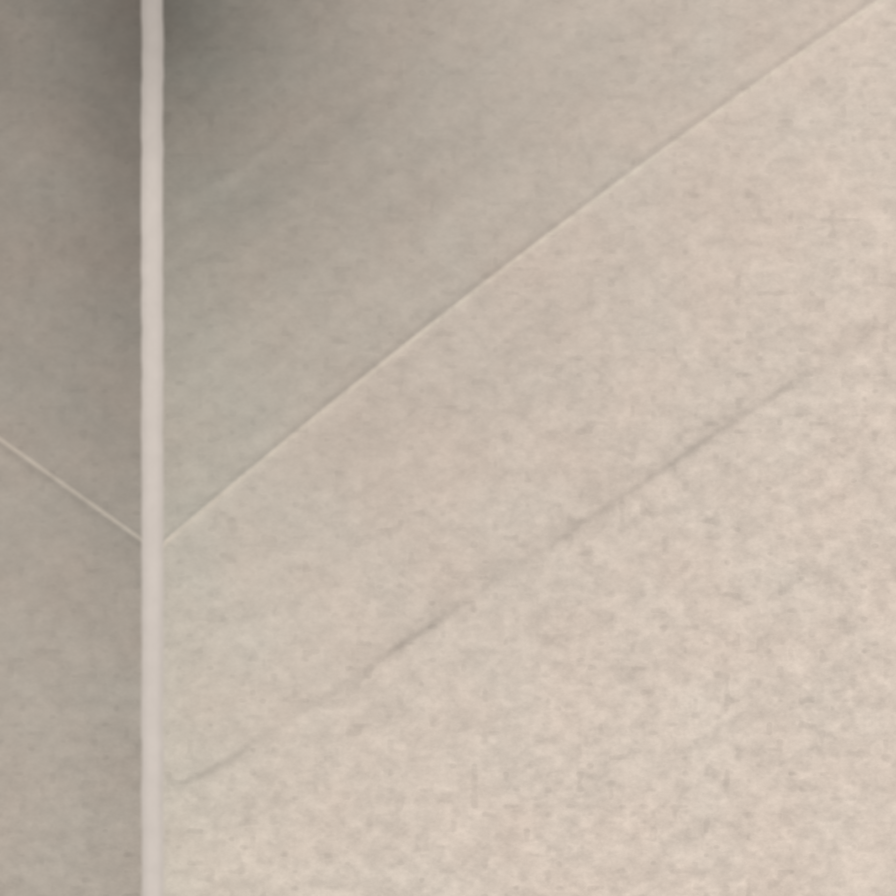
Write a Shadertoy shader that draws this texture.

```glsl
// Stone wall tiles meeting at an inner corner, with pale grout and a shaded upper corner.

const vec3 STONE_TINT = vec3(1.0, 0.932, 0.868);
const vec3 COOL_TINT = vec3(0.985, 0.943, 0.875);
const vec3 GROUT_COLOR = vec3(0.815, 0.775, 0.740);
const vec3 JOINT_COLOR = vec3(0.845, 0.797, 0.735);
const float CORNER_X = 0.1700;
const float GROUT_HALF_WIDTH = 0.0122;
const float JOINT_HALF_WIDTH = 0.0026;
const float JOINT_BEND = 0.075;
const float CREASE_SLOPE = 0.675;
const float SHADE_DARK = 0.465;
const float SHADE_RANGE = 0.390;
const float SHADE_REACH = 0.32;
const float GRAIN_AMOUNT = 0.165;

float hash(vec2 p) {
    vec3 q = fract(vec3(p.xyx) * 0.1031);
    q += dot(q, q.yzx + 33.33);
    return fract((q.x + q.y) * q.z);
}

float noise(vec2 p) {
    vec2 i = floor(p), f = fract(p);
    f = f * f * (3.0 - 2.0 * f);
    return mix(mix(hash(i), hash(i + vec2(1, 0)), f.x),
               mix(hash(i + vec2(0, 1)), hash(i + vec2(1, 1)), f.x), f.y);
}

// Layered noise centred on zero
float fbm(vec2 p) {
    float sum = 0.0, amp = 0.5;
    for (int i = 0; i < 4; i++) {
        sum += amp * (noise(p) - 0.5);
        p = mat2(1.6, 1.2, -1.2, 1.6) * p + 7.3;
        amp *= 0.55;
    }
    return sum;
}

// Soft ridge of the given width around distance zero
float ridge(float d, float width) {
    return exp(-d * d / (width * width));
}

float band(float d, float halfWidth, float blur) {
    return 1.0 - smoothstep(halfWidth - blur, halfWidth + blur, abs(d));
}

// Signed vertical offsets from the tile joints
float rightJoint(vec2 p) {
    float t = (p.x - 0.1836) / 0.80;
    return p.y - (0.393 + 0.607 * t + JOINT_BEND * t * (1.0 - t));
}

float leftJoint(vec2 p) {
    return p.y - (0.510 - 0.71 * p.x);
}

vec3 rightWall(vec2 p, float px) {
    // Shade falls off from the upper corner
    float d = length((p - vec2(0.18, 1.0)) * vec2(1.0, 0.85));
    float value = SHADE_DARK + SHADE_RANGE * (1.0 - exp(-d / SHADE_REACH));
    float joint = rightJoint(p) * 0.79;
    float upper = smoothstep(-0.005, 0.005, joint);
    value -= 0.022 * upper;
    value -= 0.030 * exp(-(p.x - CORNER_X) / 0.06);

    // Faint veins run along the upper tile
    float across = p.y - CREASE_SLOPE * p.x;
    float along = p.x + CREASE_SLOPE * p.y;
    value += 0.05 * fbm(vec2(along * 3.0, across * 22.0)) * mix(0.5, 1.0, upper);
    float broken = noise(vec2(along * 24.0, 9.0));
    float streak = ridge(across - 0.625, 0.008) * smoothstep(0.17, 0.28, p.x);
    value += 0.022 * broken * streak * (1.0 - smoothstep(0.36, 0.50, p.x));
    value += 0.015 * ridge(across - 0.425, 0.014) * (1.0 - smoothstep(0.25, 0.42, p.x));

    // Broken crease, darkest in three stretches, with a brighter lower edge
    float crease = across - (0.151 - CREASE_SLOPE * 0.254)
                 + 0.07 * max(p.x - 0.80, 0.0) - 0.2 * max(0.254 - p.x, 0.0);
    crease += 0.006 * (noise(vec2(p.x * 16.0, 1.0)) - 0.5);
    float strength = 0.16 + 0.70 * ridge(p.x - 0.465, 0.045)
                   + 0.50 * ridge(p.x - 0.245, 0.030) + 0.55 * ridge(p.x - 0.735, 0.110);
    strength *= 0.6 + 0.8 * noise(vec2(p.x * 45.0, 4.0));
    value -= 0.085 * strength * ridge(crease, 0.0055);
    value -= 0.016 * ridge(crease - 0.012, 0.026);
    value += 0.014 * ridge(crease + 0.018, 0.014);

    float cool = exp(-(p.x - CORNER_X) / 0.14) + 0.5 * upper * (1.0 - p.x);
    vec3 color = value * mix(STONE_TINT, COOL_TINT, clamp(cool, 0.0, 1.0));

    // Joint with a crisp upper edge and a soft fade below
    float width = JOINT_HALF_WIDTH * mix(1.15, 0.8, p.x);
    float wear = 0.75 + 0.4 * (noise(vec2(along * 50.0, 3.0)) - 0.5);
    color *= 1.0 - 0.045 * ridge(joint - 0.006, 0.004);
    color *= 1.0 + 0.025 * ridge(joint + 0.004, 0.005);
    float line = band(joint, width, 0.0014 + px);
    return mix(color, JOINT_COLOR * mix(0.94, 1.0, p.x), wear * line);
}

vec3 leftWall(vec2 p, float px) {
    float nearCorner = smoothstep(0.02, CORNER_X, p.x);
    float value = 0.700 - 0.100 * smoothstep(0.1, 1.0, p.y);
    value -= nearCorner * (0.030 + 0.075 * smoothstep(0.45, 1.0, p.y));
    value -= 0.045 * smoothstep(0.80, 1.0, p.y);
    float joint = leftJoint(p) * 0.815;
    value -= 0.012 * smoothstep(-0.005, 0.005, joint);
    value += 0.03 * fbm(vec2(p.x - p.y, p.y + 0.7 * p.x) * vec2(4.0, 18.0));
    vec3 color = value * mix(STONE_TINT, COOL_TINT, 0.5);
    color *= 1.0 - 0.04 * ridge(joint + 0.006, 0.004);
    return mix(color, JOINT_COLOR * 0.90, 0.65 * band(joint, 0.0022, 0.0014 + px));
}

void mainImage(out vec4 fragColor, in vec2 fragCoord) {
    vec2 p = fragCoord / iResolution.xy;
    float px = 1.0 / iResolution.y;
    vec3 color = p.x < CORNER_X ? leftWall(p, px) : rightWall(p, px);

    // Stone grain and small pits, clearer toward the lit lower right
    float grain = 0.8 * fbm(p * vec2(58.0, 74.0)) + 0.6 * fbm(p * vec2(120.0, 150.0) + 19.0);
    float pits = smoothstep(0.72, 0.95, noise(p * vec2(85.0, 110.0) + 41.0));
    float clarity = mix(0.5, 1.0, smoothstep(-0.5, 0.7, p.x - p.y));
    color *= 1.0 + clarity * (GRAIN_AMOUNT * grain - 0.045 * pits);
    color += 0.015 * fbm(p * 14.0 + 5.0) * vec3(1.0, -0.3, -0.6);

    // Vertical grout with a slightly uneven edge
    float wobble = 0.0014 * (noise(vec2(p.y * 60.0, 2.0)) - 0.5);
    float offset = p.x - CORNER_X - wobble;
    vec3 grout = GROUT_COLOR * (1.0 - 0.13 * smoothstep(0.75, 1.0, p.y));
    grout *= 1.0 - 0.05 * smoothstep(0.2, 1.0, abs(offset) / GROUT_HALF_WIDTH);
    grout *= 1.0 + 0.04 * fbm(p * 70.0);
    color = mix(color, grout, band(offset, GROUT_HALF_WIDTH, 0.0022 + px));
    fragColor = vec4(clamp(color, 0.0, 1.0), 1.0);
}
```
